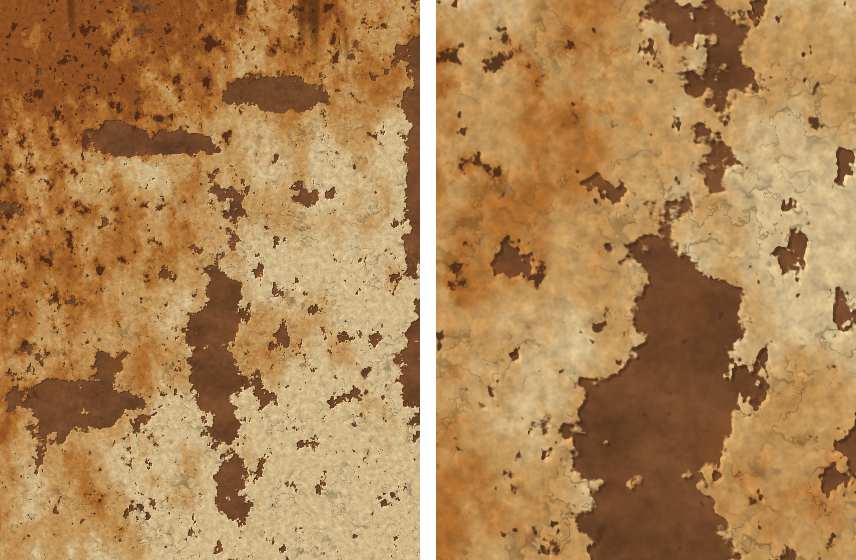
Left: the whole. Right: its middle third, enlarged.
A Shadertoy shader for this texture:

```glsl
// Rust-stained cream paint peeling off brown metal. Layered gradient noise gives
// the stain ramp, ragged bare patches, dark pits, drips, cracks and flake relief.
// All lengths are fractions of the canvas height.
#define CREAM vec3(0.82, 0.72, 0.535)
#define TAN vec3(0.755, 0.58, 0.35)
#define ORANGE vec3(0.68, 0.435, 0.19)
#define DEEP_RUST vec3(0.55, 0.31, 0.13)
#define METAL vec3(0.44, 0.28, 0.165)
#define PIT vec3(0.25, 0.135, 0.08)
#define STAIN_LEVEL 0.35
#define PEEL_LEVEL 0.37
#define CHIP_LEVEL 0.45
#define PIT_LEVEL 0.45
#define RELIEF 0.0018

vec2 hashGradient(vec2 cell) {
    vec3 h = fract(cell.xyx * vec3(0.1031, 0.1030, 0.0973));
    h += dot(h, h.yzx + 33.33);
    return fract((h.xx + h.yz) * h.zy) * 2.0 - 1.0;
}

float gradientNoise(vec2 p) {
    vec2 i = floor(p), f = p - i;
    vec2 u = f * f * f * (f * (f * 6.0 - 15.0) + 10.0);
    vec2 e = vec2(1.0, 0.0);
    float a = dot(hashGradient(i), f);
    float b = dot(hashGradient(i + e.xy), f - e.xy);
    float c = dot(hashGradient(i + e.yx), f - e.yx);
    float d = dot(hashGradient(i + e.xx), f - e.xx);
    return mix(mix(a, b, u.x), mix(c, d, u.x), u.y);
}

float fbm(vec2 p, int octaves, float gain) {
    float sum = 0.0, amplitude = 0.8;
    for (int i = 0; i < octaves; i++) {
        sum += amplitude * gradientNoise(p);
        p = mat2(1.6, 1.2, -1.2, 1.6) * p + 17.3;
        amplitude *= gain;
    }
    return sum;
}

float softBlob(vec2 p, vec2 center, vec2 radius) {
    vec2 d = (p - center) / radius;
    return exp(-dot(d, d));
}

// Where peeling gathers: level bands, a column, the right edge, a lower corner
float peelRegions(vec2 p) {
    float band = softBlob(p, vec2(0.31, 0.75), vec2(0.17, 0.03));
    float ledge = softBlob(p, vec2(0.50, 0.83), vec2(0.13, 0.035));
    float column = softBlob(p, vec2(0.40 + 0.02 * sin(p.y * 14.0), 0.28), vec2(0.045, 0.32));
    float corner = softBlob(p, vec2(0.13, 0.28), vec2(0.17, 0.09));
    float edge = smoothstep(0.67, 0.76, p.x) * smoothstep(0.1, 0.3, p.y);
    return max(max(band, ledge), max(max(column, corner), edge * 0.9));
}

// Positive on bare metal, negative on paint
float peelField(vec2 p) {
    float patches = 0.8 * fbm(p * vec2(7.5, 9.0) + 3.7, 7, 0.62) + 0.6 * peelRegions(p);
    patches += 0.3 * fbm(p * vec2(36.0, 30.0) + 12.0, 4, 0.65) - PEEL_LEVEL;
    float chipZone = softBlob(p, vec2(0.50, 0.38), vec2(0.2, 0.27));
    float chips = fbm(p * vec2(25.0, 19.0) + 41.0, 5, 0.66) + 0.22 * chipZone - CHIP_LEVEL;
    return max(patches, chips);
}

vec3 stainRamp(float t) {
    vec3 c = mix(CREAM, TAN, smoothstep(0.0, 0.34, t));
    c = mix(c, ORANGE, smoothstep(0.34, 0.66, t));
    return mix(c, DEEP_RUST, smoothstep(0.62, 1.0, t));
}

void mainImage(out vec4 fragColor, in vec2 fragCoord) {
    vec2 p = fragCoord / iResolution.y;
    float grain = fbm(p * 100.0 + 9.0, 3, 0.75);
    float peel = peelField(p);
    float bare = smoothstep(-0.03, 0.03, peel);

    // Stain: heaviest at the upper left, drawn out downwards
    float tilt = 0.7 * (p.y - 0.55) - 1.2 * (p.x - 0.3);
    float top = smoothstep(0.72, 1.0, p.y);
    float stain = STAIN_LEVEL + 0.8 * tilt + 0.28 * top;
    float rusty = smoothstep(0.1, 0.8, stain);
    stain += 0.85 * fbm(p * vec2(10.0, 6.5) + 60.0, 6, 0.58);
    stain += 0.4 * (0.3 + rusty) * fbm(p * vec2(36.0, 25.0) + 5.0, 4, 0.65);

    // Coarse and fine pits with rusty halos, and thin drips from the top
    float coarsePits = fbm(p * vec2(36.0, 31.0) + 80.0, 5, 0.62) + 0.16 * rusty;
    float finePits = fbm(p * vec2(85.0, 70.0) + 33.0, 3, 0.6) + 0.15 * rusty - 0.02;
    float pitField = max(coarsePits, finePits);
    float pits = smoothstep(PIT_LEVEL - 0.05, PIT_LEVEL + 0.08, pitField);
    stain += 0.3 * smoothstep(0.15, PIT_LEVEL, coarsePits) * (0.3 + rusty);
    stain += 0.2 * rusty * smoothstep(-0.16, 0.0, peel);
    float dripLine = gradientNoise(vec2(p.x * 38.0 + 0.4 * gradientNoise(p * 9.0), p.y * 2.5));
    float drips = smoothstep(0.3, 0.45, dripLine) * smoothstep(0.68, 0.9, p.y);

    // Paint surface with fine broken cracks where it is still clean
    vec3 paint = stainRamp(stain + 0.25 * drips) * (1.0 + 0.2 * grain);
    vec2 warped = p * 52.0 + 0.7 * vec2(grain, fbm(p * 40.0, 3, 0.6));
    float cracks = 1.0 - smoothstep(0.0, 0.07, abs(gradientNoise(warped)));
    float crackZone = smoothstep(-0.1, 0.3, fbm(p * 14.0 + 30.0, 4, 0.7)) * (1.0 - rusty);
    paint *= 1.0 - 0.24 * cracks * crackZone - 0.3 * drips;

    // Metal with mottling, rust bloom and dark weathering
    vec3 metal = METAL * (1.0 + 0.3 * fbm(p * vec2(13.0, 17.0) + 22.0, 5, 0.65) + 0.14 * grain);
    metal = mix(metal, DEEP_RUST, 0.3 * smoothstep(0.1, 0.4, fbm(p * 16.0 + 70.0, 4, 0.6)));

    // Lifted flake edges: lit on the upper left, shaded on the lower right
    float bareAcross = smoothstep(-0.03, 0.03, peelField(p + RELIEF * vec2(-1.0, 1.0)));
    float lip = bareAcross - bare;
    paint *= 1.0 + 0.12 * max(lip, 0.0);
    metal *= 1.0 - 0.25 * max(-lip, 0.0);

    vec3 color = mix(paint, metal, bare);
    color = mix(color, PIT, pits * mix(0.8, 0.35, bare));
    fragColor = vec4(clamp(color, 0.0, 1.0), 1.0);
}
```
